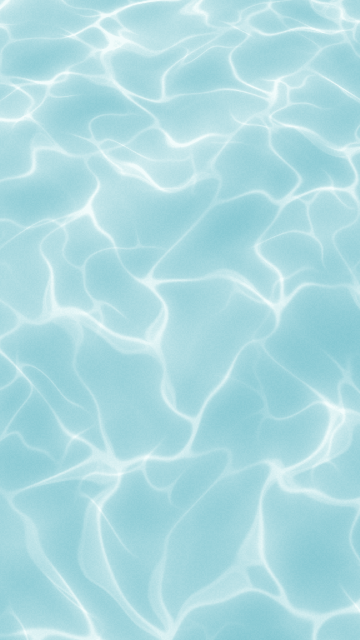
Reproduce this texture procedurally as a Shadertoy shader.

```glsl
// Sunlit pool water: a net of white caustic lines over pale turquoise.
// Two bent cellular nets share one plane seen in perspective; where their
// cells disagree, the folded light is filled in as a translucent sliver.

vec2 hash2(vec2 p) {
    vec3 h = fract(p.xyx * vec3(0.1031, 0.1030, 0.0973));
    h += dot(h, h.yzx + 33.33);
    return fract((h.xx + h.yz) * h.zy);
}

vec2 cellPoint(vec2 cell) {
    return cell + 0.1 + 0.8 * hash2(cell + 71.0);
}

// x: distance to the rounded cell border, yz: cell that owns the point
vec3 cellNet(vec2 p) {
    vec2 base = floor(p), owner = base;
    float nearest = 9.0;
    for (int j = -1; j <= 1; j++)
    for (int i = -1; i <= 1; i++) {
        vec2 cell = base + vec2(i, j);
        float dist = length(cellPoint(cell) - p);
        if (dist < nearest) { nearest = dist; owner = cell; }
    }
    vec2 a = cellPoint(owner) - p;
    float sum = 0.0;
    for (int j = -2; j <= 2; j++)
    for (int i = -2; i <= 2; i++) {
        if (i == 0 && j == 0) continue;
        vec2 b = cellPoint(owner + vec2(i, j)) - p;
        sum += exp(-30.0 * dot(0.5 * (a + b), normalize(b - a)));
    }
    return vec3(max(-log(sum) / 30.0, 0.0), owner);
}

// Layered sines bend the straight borders into flowing curves
vec2 bend(vec2 p) {
    p += 0.20 * sin(p.yx * 2.1 + vec2(0.4, 2.2));
    p += 0.11 * sin(p.yx * 4.7 + vec2(3.1, 0.9));
    return p + 0.045 * sin(p.yx * 10.3 + vec2(1.7, 4.0));
}

float waves(vec2 p) {
    return (sin(p.x * 1.7 + 1.3 * sin(p.y * 1.1))
          + sin(p.y * 2.3 + 1.5 * sin(p.x * 1.4 + 2.0))
          + sin(p.x * 2.9 - p.y * 1.9 + 4.0)) / 3.0;
}

float line(float d, float width) {
    return exp(-d * d / (width * width));
}

void mainImage(out vec4 fragColor, in vec2 fragCoord) {
    vec2 uv = fragCoord / iResolution.x;
    float height = fragCoord.y / iResolution.y;

    // Perspective: cells shrink and flatten toward the top
    float y = height * 1.78;
    float scale = 3.0 + 1.4 * height;
    vec2 water = vec2((uv.x - 0.5) * scale + 3.0, 3.1 * y + 0.24 * pow(y, 4.0));

    // Main net and its shifted twin
    vec2 p = bend(water);
    float foldGate = smoothstep(0.0, 0.5, waves(water * 1.3 + 5.0));
    vec2 foldShift = 0.20 * foldGate * sin(water.yx * 2.6 + vec2(0.0, 1.9));
    vec3 net = cellNet(p);
    vec3 twin = cellNet(p + foldShift);
    vec3 faint = cellNet(bend(water * 1.35 + 11.0));

    // Lines swell and fade along their length
    float strength = 0.35 + 0.65 * smoothstep(-0.5, 0.4, waves(water * 1.9));
    float width = scale * (0.0042 + 0.0026 * strength);
    float core = strength * max(line(net.x, width), 0.7 * line(twin.x, width));
    float faintGate = smoothstep(-0.1, 0.5, waves(water * 1.5 + 9.0));
    float faintLine = faintGate * line(faint.x, width);

    // Wide glow around the lines, slivers between the two nets
    float glow = exp(-6.0 * net.x) * (0.4 + 0.6 * strength);
    float softGlow = exp(-6.0 * faint.x) * (0.3 + 0.7 * faintGate);
    float differs = step(0.5, length(net.yz - twin.yz));
    float sliver = differs * smoothstep(0.0, 0.025, min(net.x, twin.x));

    // Broad haze, brighter far away, and soft drifting clouds of light
    float light = 0.06 + 0.20 * smoothstep(0.1, 1.0, height);
    light += 0.17 * waves(water * vec2(0.9, 1.3) + 2.0);
    light += 0.08 * waves(water * vec2(1.8, 2.6) + 7.0);
    light += 0.10 * (0.5 - uv.x);
    light = 0.5 * (light + sqrt(light * light + 0.012));
    light += 0.34 * glow + 0.20 * softGlow + 0.15 * sliver;
    light += 0.33 * core + 0.18 * faintLine;

    // Fine grain, sized as a share of the canvas width
    light += 0.07 * (hash2(floor(uv * 288.0)).x - 0.5);
    light = clamp(light, 0.0, 1.05);

    vec3 deepWater = vec3(0.515, 0.78, 0.822);
    vec3 sunlight = vec3(0.92, 0.975, 0.975);
    fragColor = vec4(mix(deepWater, sunlight, light), 1.0);
}
```
